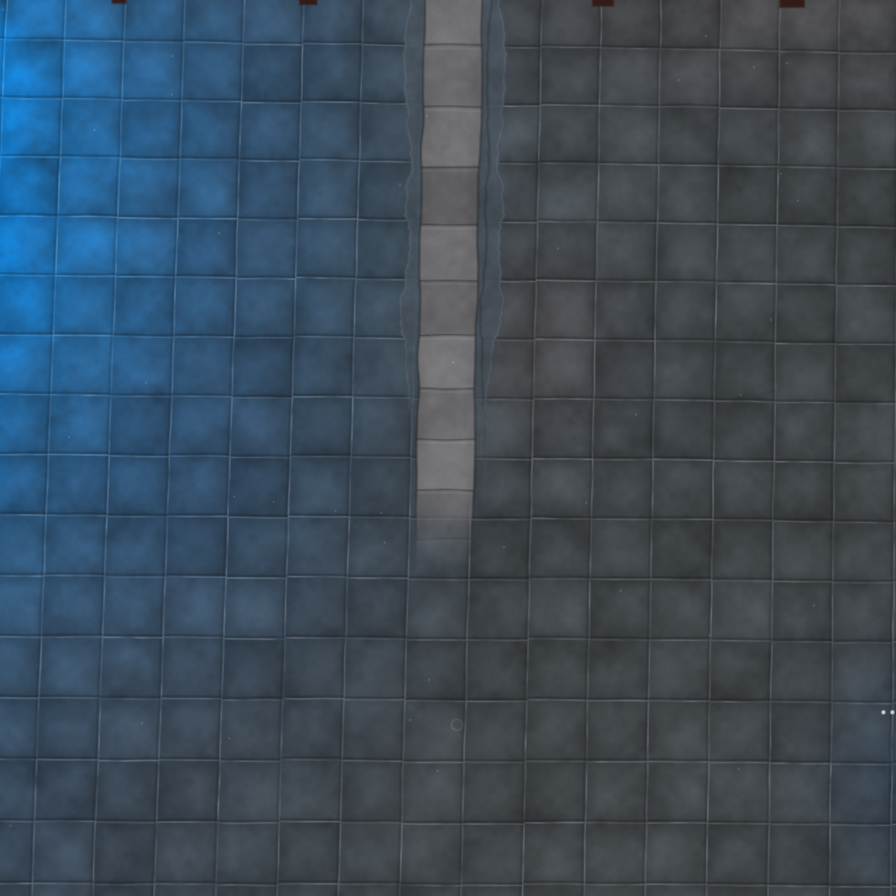
This texture is drawn by a three.js fragment shader. Its source:

```glsl
varying vec2 vUv;

const vec3 SLATE = vec3(0.262, 0.280, 0.292);
const vec3 COOL = vec3(0.205, 0.30, 0.41);
const vec3 GLOW_BLUE = vec3(0.09, 0.50, 0.82);
const vec3 WARM = vec3(0.33, 0.31, 0.32);
const vec3 STRIP_GREY = vec3(0.425, 0.42, 0.43);
const vec3 MORTAR = vec3(0.285, 0.325, 0.365);
const vec3 LEG_BROWN = vec3(0.20, 0.11, 0.09);
const vec3 GROUT_LIFT = vec3(0.125, 0.125, 0.13);
const float GROUT = 0.0019;
const float TILE = 0.067;
const float TILE_VARIATION = 0.13;
const float TILE_SHIFT = 0.035;
const float STRIP_END = 0.59;
const float GLOW_REACH = 0.15;

float hash(vec2 p) {
  vec3 q = fract(p.xyx * 0.1031);
  q += dot(q, q.yzx + 33.33);
  return fract((q.x + q.y) * q.z);
}

float noise(vec2 p) {
  vec2 i = floor(p), f = fract(p);
  f = f * f * (3.0 - 2.0 * f);
  return mix(mix(hash(i), hash(i + vec2(1.0, 0.0)), f.x),
             mix(hash(i + vec2(0.0, 1.0)), hash(i + 1.0), f.x), f.y);
}

float fbm(vec2 p) {
  float sum = 0.0, amp = 0.5;
  for (int i = 0; i < 5; i++) {
    sum += amp * noise(p);
    p = p * 2.03 + 17.3;
    amp *= 0.5;
  }
  return sum;
}

float line(float d, float width) {
  return 1.0 - smoothstep(0.0, width, abs(d));
}

float blob(vec2 p, vec2 center, vec2 size) {
  vec2 q = (p - center) / size;
  return exp(-dot(q, q));
}

// Tile coordinates of a floor seen with slight perspective
vec2 floorGrid(vec2 p) {
  float bowed = p.y + 0.036 * p.y * (1.0 - p.y);
  float col = (p.x - mix(0.0742, 0.0352, p.y)) / mix(0.0664, 0.0685, p.y);
  float row = (bowed - mix(0.0456, 0.0612, p.x)) / mix(0.0672, 0.0663, p.x);
  row += TILE_SHIFT * (hash(vec2(floor(col) + 20.0, 5.0)) - 0.5);
  return vec2(col, row);
}

// Blue window light on the left over grey slate
vec3 ambient(vec2 p, float cloud) {
  float cool = (1.0 - smoothstep(0.15, 0.60, p.x)) * (1.0 - 0.75 * smoothstep(0.5, 0.95, p.y));
  vec3 c = mix(SLATE, COOL, cool * 0.85);
  c = mix(c, COOL, 0.5 * blob(p, vec2(1.03, 0.87), vec2(0.10, 0.13)));
  c = mix(c, COOL, 0.4 * blob(p, vec2(0.0, 0.88), vec2(0.14, 0.2)));
  c = mix(c, WARM, 0.6 * blob(p, vec2(0.60, 0.37), vec2(0.08, 0.10)));
  c = mix(c, WARM, 0.5 * blob(p, vec2(0.88, 0.0), vec2(0.28, 0.10)));
  float fall = (p.y - 0.2) / 0.36;
  float glow = exp(-p.x / GLOW_REACH - fall * fall) * (0.75 + 0.6 * cloud);
  return mix(c, GLOW_BLUE, clamp(glow, 0.0, 1.0));
}

void main() {
  vec2 p = vec2(vUv.x, 1.0 - vUv.y);
  float cloud = fbm(p * 22.0);
  float grain = fbm(p * 85.0 + 9.0);
  vec3 light = ambient(p, cloud);

  // Mottled tiles with soft pale centers and darker rims
  vec2 wobble = vec2(noise(p * 30.0), noise(p * 30.0 + 31.0)) - 0.5;
  vec2 grid = floorGrid(p + wobble * 0.0012);
  vec2 cell = floor(grid), local = fract(grid);
  vec2 edge = 0.5 - abs(local - 0.5);
  float rim = smoothstep(0.0, 0.22, min(edge.x, edge.y));
  vec2 heart = vec2(0.35) + 0.3 * vec2(hash(cell + 3.0), hash(cell + 57.0));
  float shade = 0.87 + TILE_VARIATION * (hash(cell + 40.0) - 0.5) + 0.07 * rim;
  shade += 0.12 * blob(local, heart, vec2(0.32));
  shade += 0.30 * (cloud - 0.48) + 0.18 * (grain - 0.48);
  vec3 color = light * shade;

  // Thin worn grout, each joint with its own strength
  vec2 gap = edge * TILE;
  vec2 joints = floor(grid + 0.5);
  float wear = 0.25 + 0.95 * noise(p * 70.0 + 5.0);
  float upright = line(gap.x, GROUT) * (0.55 + 0.6 * hash(vec2(joints.x, cell.y) + 80.0));
  float level = line(gap.y, GROUT) * (0.55 + 0.6 * hash(vec2(cell.x, joints.y) + 95.0));
  color *= 1.0 - 0.16 * line((1.0 - local.y) * TILE - 0.0025, 0.0025);
  color *= 1.0 - 0.10 * line((1.0 - local.x) * TILE - 0.0025, 0.0025);
  color += GROUT_LIFT * max(upright, level) * wear;

  // Ragged mortar bands beside the strip
  float left = 0.474 - 0.017 * p.y, right = 0.539 - 0.020 * p.y;
  float ragged = 0.026 * (fbm(vec2(p.y * 26.0, 3.0)) - 0.5);
  float bandLeft = 0.453 + ragged;
  float bandRight = mix(0.562, 0.546, smoothstep(0.25, 0.45, p.y)) - ragged;
  float band = smoothstep(-0.002, 0.002, p.x - bandLeft)
             * (1.0 - smoothstep(-0.002, 0.002, p.x - bandRight));
  float bandFade = 1.0 - smoothstep(0.36, 0.58, p.y);
  vec3 mortar = mix(MORTAR, light, 0.25) * (0.78 + 0.2 * grain + 0.22 * cloud);
  color = mix(color, mortar, 0.9 * band * bandFade);
  float lip = max(line(p.x - bandLeft - 0.002, 0.002), line(p.x - bandRight + 0.002, 0.002));
  color += 0.035 * lip * bandFade;
  float inner = line(p.x - right - 0.008 - 0.5 * ragged, 0.003);
  color *= 1.0 - 0.16 * inner * bandFade;

  // Pale central strip with its own joints
  float t = p.y - 0.0495;
  float stripRow = t * (14.1 + 4.0 * t) + 0.03 * wobble.y;
  float stripFade = 1.0 - smoothstep(STRIP_END - 0.06, STRIP_END + 0.05, p.y);
  float inside = min(p.x - left, right - p.x) + 0.003 * wobble.x;
  float strip = smoothstep(-0.0015, 0.002, inside) * stripFade;
  float stripLocal = fract(stripRow);
  float joint = (0.5 - abs(stripLocal - 0.5)) * 0.062;
  float stripShade = 0.83 + 0.10 * mod(floor(stripRow), 2.0);
  stripShade += 0.10 * hash(vec2(floor(stripRow) + 7.0, 3.0));
  stripShade += 0.22 * (cloud - 0.48) + 0.14 * (grain - 0.48) + 0.06 * smoothstep(0.0, 0.02, inside);
  vec3 stripColor = STRIP_GREY * stripShade * (1.0 - 0.24 * line(joint, 0.0022));
  stripColor += 0.03 * line(stripLocal * 0.062 - 0.004, 0.002);
  color = mix(color, stripColor, strip);
  color *= 1.0 - 0.22 * line(inside, 0.0028) * stripFade;

  // Sparse pale flecks
  vec2 fleckCell = floor(p * 60.0);
  vec2 fleckAt = vec2(hash(fleckCell), hash(fleckCell + 11.0)) * 0.6 + 0.2;
  float fleck = step(0.988, hash(fleckCell + 71.0))
              * (1.0 - smoothstep(0.03, 0.13, length(fract(p * 60.0) - fleckAt)));
  color += 0.08 * fleck;

  // Small ring stain and a pair of bright specks
  color += 0.06 * line(length(p - vec2(0.510, 0.809)) - 0.006, 0.002);
  float speck = length(vec2(abs(p.x - 0.991) - 0.005, p.y - 0.795));
  color = mix(color, vec3(0.8), 1.0 - smoothstep(0.001, 0.0035, speck));

  // Furniture feet along the top edge
  for (int i = 0; i < 4; i++) {
    float n = float(i);
    float center = 0.133 + 0.211 * mod(n, 2.0) + 0.54 * floor(n / 2.0);
    vec2 q = abs(p - vec2(center, 0.0)) - vec2(0.007 + 0.002 * n, 0.003 + 0.0015 * n);
    color = mix(color, LEG_BROWN, 1.0 - smoothstep(-0.001, 0.003, max(q.x, q.y)));
  }

  gl_FragColor = vec4(clamp(color, 0.0, 1.0), 1.0);
}
```
